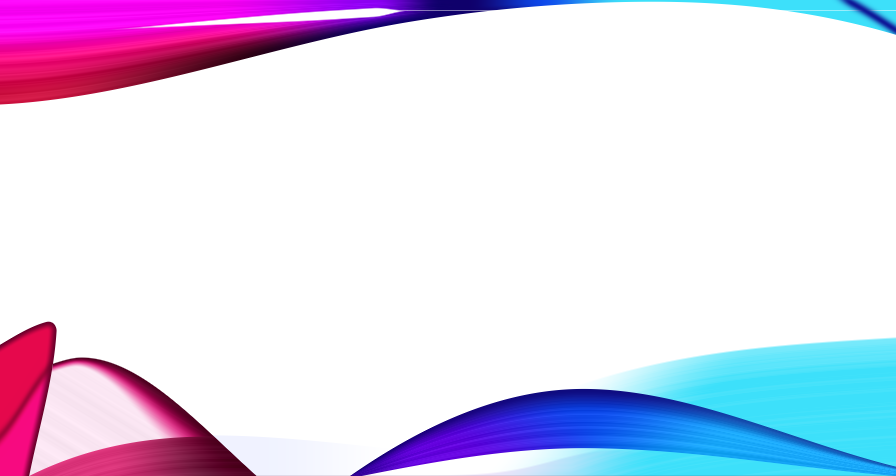
A WebGL 2 fragment shader for this background:

```glsl
#version 300 es
precision highp float;
// Draws glossy, streaked ribbons in magenta, blue and cyan framing a white field.
uniform vec2 u_resolution;
out vec4 fragColor;

const vec2 CANVAS = vec2(7.68, 4.10);
const vec3 WHITE = vec3(1.0);
const vec3 MAGENTA = vec3(0.97, 0.0, 0.95);
const vec3 PURPLE = vec3(0.55, 0.0, 0.96);
const vec3 NAVY = vec3(0.06, 0.0, 0.42);
const vec3 BLUE = vec3(0.05, 0.28, 0.92);
const vec3 CYAN = vec3(0.24, 0.88, 0.98);
const vec3 PINK = vec3(0.97, 0.04, 0.50);
const vec3 CRIMSON = vec3(0.80, 0.07, 0.25);
const vec3 WINE = vec3(0.30, 0.0, 0.12);

// Cubic through two ends (x, height, slope), held constant outside them.
float curve(float x, vec3 a, vec3 b) {
  float span = b.x - a.x;
  float t = clamp((x - a.x) / span, 0.0, 1.0);
  float s = 1.0 - t;
  return s * s * (1.0 + 2.0 * t) * a.y + t * t * (3.0 - 2.0 * t) * b.y
       + span * t * s * (s * a.z - t * b.z);
}

// Two cubics joined at the middle knot.
float curve2(float x, vec3 a, vec3 b, vec3 c) {
  return x < b.x ? curve(x, a, b) : curve(x, b, c);
}

// Antialiased coverage of a signed distance, positive inside.
float cover(float inside, float pixel) {
  return clamp(inside / pixel + 0.5, 0.0, 1.0);
}

// Soft bell around zero.
float glow(float offset, float width) {
  return exp(-offset * offset / (width * width));
}

// Fine silky lines across a ribbon, about -1 to 1.
float streaks(float across, float along) {
  float sum = 0.0, freq = 17.0, amp = 0.5;
  for (int i = 0; i < 4; i++) {
    sum += amp * sin(across * freq + along * (0.7 + 0.4 * float(i)) + 2.0 * sin(across * freq * 0.37));
    freq *= 1.83;
    amp *= 0.68;
  }
  return sum * 0.75;
}

vec3 topRibbon(vec3 base, float x, float depth, float pixel) {
  float edge = curve2(x, vec3(0.0, 0.90, -0.05), vec3(3.5, 0.19, -0.167), vec3(5.6, 0.015, 0.0));
  if (x > 5.6) edge = curve(x, vec3(5.6, 0.015, 0.0), vec3(7.68, 0.30, 0.30));
  float v = depth / edge;
  float silk = streaks(v * 1.6, x);
  // Hue along the ribbon, reddening downwards on the left
  vec3 col = mix(MAGENTA, PURPLE, smoothstep(1.8, 3.3, x));
  col = mix(col, NAVY, smoothstep(3.2, 3.8, x));
  col = mix(col, BLUE, smoothstep(4.0, 4.7, x));
  col = mix(col, CYAN, smoothstep(4.6, 5.4, x));
  float left = 1.0 - smoothstep(1.6, 3.2, x);
  col = mix(col, PINK, left * smoothstep(0.25, 0.6, v));
  col = mix(col, CRIMSON, left * smoothstep(0.5, 0.95, v));
  col += 0.09 * silk * (1.0 - smoothstep(3.0, 4.0, x));
  // Shaded lower fold
  float fold = smoothstep(0.2, 2.4, x) * (1.0 - smoothstep(3.8, 4.7, x));
  col = mix(col, mix(WINE * 0.5, NAVY, smoothstep(2.0, 3.4, x)), fold * smoothstep(0.45, 0.98, v));
  // White slit narrowing to the left
  float slit = curve(x, vec3(0.8, 0.27, -0.08), vec3(3.5, 0.09, -0.06));
  float slitWidth = 0.038 * smoothstep(0.7, 2.9, x) * (1.0 - smoothstep(3.2, 3.5, x));
  float slitMask = cover(slitWidth - abs(depth - slit), pixel * 1.5);
  col = mix(col, WHITE, slitMask * smoothstep(0.8, 1.5, x));
  // Dark twist in the right corner
  float twist = curve(x, vec3(7.15, -0.05, 0.45), vec3(7.68, 0.26, 0.65));
  float corner = smoothstep(7.1, 7.3, x);
  col = mix(col, mix(NAVY, BLUE, 0.35), corner * glow(depth - twist, 0.045));
  return mix(base, col, cover(edge - depth, pixel));
}

vec3 cyanSheet(vec3 base, vec2 p, float pixel) {
  float edge = curve(p.x, vec3(4.9, 0.76, 0.35), vec3(7.68, 1.19, 0.06));
  float inside = edge - p.y;
  float silk = streaks(inside * 2.6, p.x * 0.5);
  float alpha = smoothstep(4.8, 6.5, p.x + 0.9 * inside);
  alpha *= 0.72 + 0.28 * smoothstep(0.0, 0.3, inside) + 0.1 * silk;
  return mix(base, CYAN, clamp(alpha, 0.0, 1.0) * cover(inside, pixel * 2.0));
}

vec3 blueRibbon(vec3 base, vec2 p, float pixel) {
  float upper = curve2(p.x, vec3(3.0, 0.0, 0.7), vec3(5.0, 0.75, 0.0), vec3(7.68, 0.08, -0.25));
  float lower = curve2(p.x, vec3(3.1, 0.0, 0.2), vec3(5.0, 0.24, 0.0), vec3(7.68, 0.0, -0.08));
  float v = (upper - p.y) / max(upper - lower, 0.01);
  vec3 col = mix(PURPLE * vec3(0.7, 1.0, 0.9), BLUE, smoothstep(3.7, 5.1, p.x + 0.5 * (0.5 - v)));
  col = mix(col, CYAN * vec3(0.4, 0.75, 1.0), smoothstep(5.2, 6.6, p.x + 0.5 * v));
  col += 0.07 * streaks(v * 1.5, p.x);
  float rim = 1.0 - smoothstep(0.0, 0.42, v);
  col = mix(col, NAVY, 0.85 * rim * (1.0 - 0.35 * smoothstep(5.0, 6.5, p.x)));
  col = mix(col, NAVY, 0.6 * (1.0 - smoothstep(3.0, 3.6, p.x)));
  return mix(base, col, cover(min(upper - p.y, p.y - lower), pixel));
}

vec3 leftPetals(vec3 base, vec2 p, float pixel) {
  float side = curve(p.y, vec3(0.0, 0.25, 0.2), vec3(1.25, 0.485, 0.06));
  // Translucent arch with a dark outer rim
  float arch = curve2(p.x, vec3(0.4, 0.95, 0.3), vec3(0.7, 1.02, 0.0), vec3(2.2, 0.0, -0.9));
  float inside = (arch - p.y) * 0.8;
  float band = 0.05 + 0.26 * smoothstep(0.6, 1.6, p.x);
  vec3 col = mix(WINE, PINK * 0.9, smoothstep(0.0, band * 0.7, inside));
  col = mix(col, vec3(0.98, 0.90, 0.95), smoothstep(band * 0.3, band * 1.25, inside));
  col -= 0.025 * streaks((p.y + 0.6 * p.x) * 1.5, p.x);
  // Crimson hill beneath the arch
  float hill = curve(p.x, vec3(0.25, 0.0, 0.5), vec3(1.8, 0.34, 0.0));
  vec3 hillColor = mix(vec3(0.84, 0.12, 0.42), WINE, smoothstep(0.9, 1.95, p.x));
  hillColor += 0.06 * streaks((hill - p.y) * 2.5, p.x);
  col = mix(col, hillColor, 0.9 * cover(hill - p.y, pixel));
  base = mix(base, col, cover(min(inside, p.x - side), pixel));
  // Front petal with a rounded tip and an inner crease
  float top = curve(p.x, vec3(0.0, 1.13, 0.6), vec3(0.46, 1.34, 0.15));
  vec2 gap = max(0.09 - vec2(top - p.y, side - p.x), 0.0);
  float petal = min(0.09 - length(gap), max(top - p.y, side - p.x));
  float crease = curve(p.x, vec3(0.0, 0.34, 1.0), vec3(0.46, 0.96, 0.8)) - p.y;
  vec3 front = mix(vec3(0.90, 0.03, 0.30), PINK, smoothstep(-0.02, 0.12, crease));
  front = mix(front, WINE, 0.45 * glow(crease, 0.05));
  front = mix(WINE * 1.4, front, smoothstep(0.0, 0.075, petal));
  return mix(base, front, cover(petal, pixel));
}

void main() {
  vec2 p = gl_FragCoord.xy / u_resolution * CANVAS;
  float pixel = CANVAS.x / u_resolution.x;
  // Pale veils along the floor
  float veilLeft = curve(p.x, vec3(1.8, 0.35, 0.0), vec3(3.5, 0.22, -0.1)) - p.y;
  float veilRight = 0.22 * glow(p.x - 5.25, 0.7) - p.y;
  vec3 col = mix(WHITE, vec3(0.94, 0.95, 1.0), cover(veilLeft, pixel) * (1.0 - smoothstep(2.2, 3.5, p.x)));
  col = mix(col, vec3(0.93, 0.90, 0.98), cover(veilRight, pixel * 2.0));
  col = cyanSheet(col, p, pixel);
  col = blueRibbon(col, p, pixel);
  col = leftPetals(col, p, pixel);
  col = topRibbon(col, p.x, CANVAS.y - p.y, pixel);
  fragColor = vec4(clamp(col, 0.0, 1.0), 1.0);
}
```
